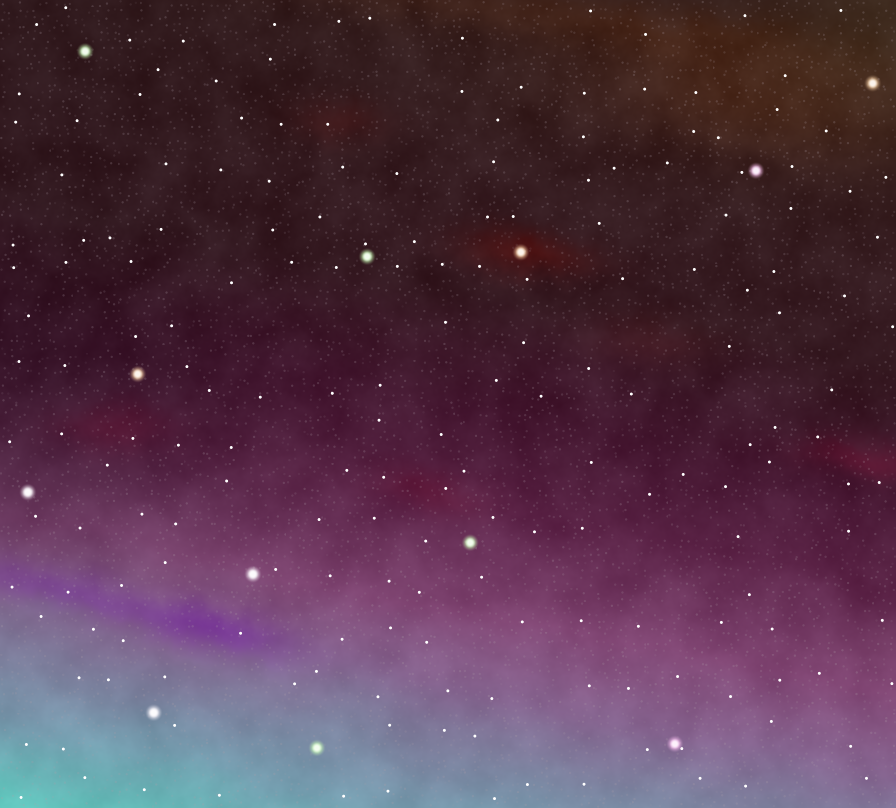
Give the GLSL for this texture, as a WebGL 1 fragment shader.

```glsl
precision highp float;
// Night sky: a tilted teal, pink and maroon nebula with faint clouds, dust and scattered stars.
uniform vec2 u_resolution;

float hash(vec2 p) {
  vec3 q = fract(vec3(p.xyx) * 0.1031);
  q += dot(q, q.yzx + 33.33);
  return fract((q.x + q.y) * q.z);
}

vec2 hash2(vec2 p) {
  return vec2(hash(p + 17.3), hash(p + 71.9));
}

float gradientDot(vec2 cell, vec2 offset) {
  float angle = 6.2832 * hash(cell + 200.0);
  return dot(vec2(cos(angle), sin(angle)), offset);
}

float gradientNoise(vec2 p) {
  vec2 i = floor(p);
  vec2 f = fract(p);
  vec2 w = f * f * f * (f * (f * 6.0 - 15.0) + 10.0);
  vec2 e = vec2(1.0, 0.0);
  float low = mix(gradientDot(i, f), gradientDot(i + e.xy, f - e.xy), w.x);
  float high = mix(gradientDot(i + e.yx, f - e.yx), gradientDot(i + e.xx, f - e.xx), w.x);
  return mix(low, high, w.y);
}

float fbm(vec2 p) {
  float sum = 0.0;
  float amplitude = 0.6;
  for (int i = 0; i < 5; i++) {
    sum += amplitude * gradientNoise(p);
    p = mat2(0.8, -0.6, 0.6, 0.8) * p * 2.03 + 7.1;
    amplitude *= 0.55;
  }
  return sum;
}

vec3 ramp(vec3 color, vec3 next, float start, float end, float t) {
  return mix(color, next, clamp((t - start) / (end - start), 0.0, 1.0));
}

// Soft ellipse, turned by an angle in radians
float glow(vec2 p, vec2 center, vec2 radii, float angle) {
  float c = cos(angle);
  float s = sin(angle);
  vec2 q = p - center;
  q = vec2(c * q.x + s * q.y, c * q.y - s * q.x) / radii;
  return exp(-dot(q, q));
}

vec3 nebula(float t) {
  vec3 c = vec3(0.37, 0.78, 0.74);
  c = ramp(c, vec3(0.46, 0.62, 0.69), 0.0, 0.10, t);
  c = ramp(c, vec3(0.49, 0.49, 0.61), 0.10, 0.19, t);
  c = ramp(c, vec3(0.53, 0.40, 0.57), 0.19, 0.26, t);
  c = ramp(c, vec3(0.51, 0.28, 0.46), 0.26, 0.36, t);
  c = ramp(c, vec3(0.36, 0.14, 0.28), 0.36, 0.49, t);
  c = ramp(c, vec3(0.27, 0.09, 0.19), 0.49, 0.61, t);
  c = ramp(c, vec3(0.21, 0.10, 0.13), 0.61, 0.76, t);
  return ramp(c, vec3(0.21, 0.125, 0.115), 0.76, 1.15, t);
}

// Jittered grid of discs: x is coverage, y a random value for each disc
vec2 scatter(vec2 p, float rows, float density, float radius, float blur, float seed) {
  vec2 cell = floor(p * rows);
  vec2 center = (cell + 0.12 + 0.76 * hash2(cell + seed)) / rows;
  float present = step(hash(cell + seed + 5.7), density);
  float disc = 1.0 - smoothstep(max(radius - blur, 0.0), radius + blur, length(p - center));
  return vec2(disc * present, hash(cell + seed + 41.3));
}

vec3 starTint(float pick) {
  vec3 tint = vec3(1.0, 0.98, 1.0);
  tint = mix(tint, vec3(1.0, 0.76, 0.96), step(0.55, pick));
  tint = mix(tint, vec3(0.80, 1.0, 0.72), step(0.70, pick));
  tint = mix(tint, vec3(1.0, 0.84, 0.66), step(0.83, pick));
  return mix(tint, vec3(0.62, 0.90, 1.0), step(0.92, pick));
}

void main() {
  float pixel = 1.0 / u_resolution.y;
  vec2 p = gl_FragCoord.xy * pixel;
  float cloud = fbm(p * vec2(3.5, 6.0) + 3.0);
  float mottle = fbm(p * 13.0 + 20.0);

  // Tilted colour bands, darker on the left
  float t = p.y + 0.2 * p.x + 0.035 * cloud;
  vec3 color = nebula(t);
  color *= 1.0 - 0.27 * glow(p, vec2(0.0, 0.52), vec2(0.30, 0.19), -0.2);
  color = mix(color, vec3(0.16, 0.075, 0.10), 0.45 * glow(p, vec2(0.0, 1.0), vec2(0.4, 0.35), 0.0));

  // Violet streak, then red and brown clouds
  vec2 w = p + 0.025 * vec2(cloud, mottle);
  vec3 violet = vec3(0.46, 0.16, 0.62);
  color = mix(color, violet, 0.62 * glow(w, vec2(0.265, 0.222), vec2(0.085, 0.026), -0.24));
  color = mix(color, violet, 0.42 * glow(w, vec2(0.08, 0.268), vec2(0.17, 0.022), -0.24));
  float red = glow(w, vec2(0.65, 0.685), vec2(0.075, 0.025), -0.15);
  red += 0.45 * glow(w, vec2(0.42, 0.85), vec2(0.055, 0.025), 0.0);
  red += 0.30 * glow(w, vec2(0.80, 0.58), vec2(0.08, 0.03), -0.1);
  color = mix(color, vec3(0.38, 0.08, 0.07), 0.6 * red);
  float crimson = 0.7 * glow(w, vec2(0.14, 0.472), vec2(0.07, 0.03), 0.0);
  crimson += 0.7 * glow(w, vec2(0.535, 0.393), vec2(0.06, 0.025), -0.2);
  crimson += glow(w, vec2(1.08, 0.433), vec2(0.08, 0.022), -0.1);
  color = mix(color, vec3(0.43, 0.06, 0.19), 0.5 * crimson);
  float brown = glow(w, vec2(0.94, 0.88), vec2(0.21, 0.07), -0.12);
  brown += 0.7 * glow(w, vec2(0.75, 0.97), vec2(0.40, 0.035), -0.15);
  color = mix(color, vec3(0.33, 0.17, 0.09), 0.6 * min(brown, 1.0));
  color = mix(color, vec3(0.28, 0.21, 0.13), 0.55 * glow(p, vec2(1.12, 0.98), vec2(0.16, 0.13), 0.0));

  // Grey mottling and fine dust
  color += 0.09 * mottle * vec3(0.8, 0.85, 0.9);
  vec2 dust = scatter(p, 110.0, 0.65, 0.0014, pixel * 0.6, 11.0);
  color = mix(color, vec3(0.68, 0.62, 0.66), dust.x * (0.06 + 0.18 * dust.y));

  // Small stars, then bright stars with tinted halos
  color = mix(color, vec3(1.0), scatter(p, 16.0, 0.65, 0.0018, pixel * 0.6, 53.0).x);
  vec2 halo = scatter(p, 4.0, 0.72, 0.0068, 0.0045, 97.0);
  float core = scatter(p, 4.0, 0.72, 0.0045, 0.0025, 97.0).x;
  color = mix(color, starTint(halo.y), 0.9 * halo.x);
  color = mix(color, vec3(1.0), 0.8 * core);
  gl_FragColor = vec4(clamp(color, 0.0, 1.0), 1.0);
}
```
